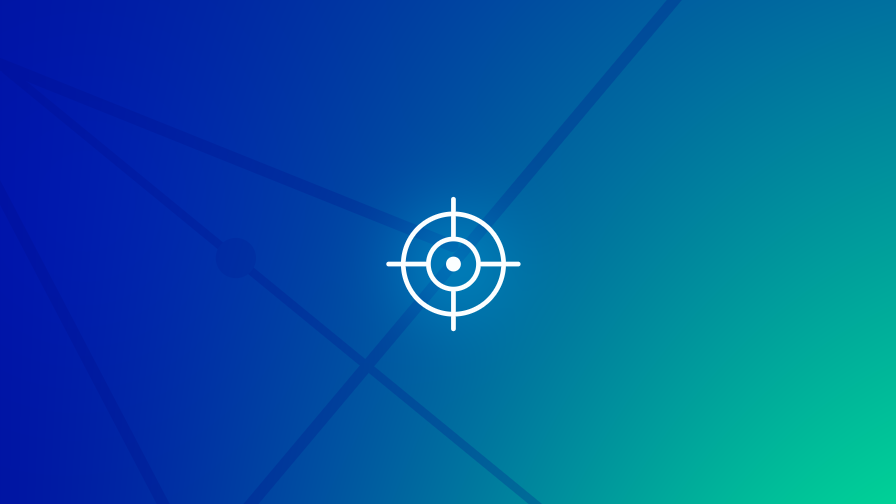
Reproduce this background procedurally as a Shadertoy shader.

```glsl
const vec3 NAVY = vec3(0.0, 0.04, 0.53);
const vec3 GLOW_COLOR = vec3(0.0, 0.63, 0.84);
const vec3 ICON_COLOR = vec3(0.985, 0.995, 1.0);

const float GREEN_BASE = 0.08;
const float GREEN_RISE_TOP = 0.36;
const float GREEN_RISE_BOTTOM = 0.74;
const float LINE_OPACITY = 0.23;
const float NODE_OPACITY = 0.15;

// Lengths are fractions of the canvas height
const vec2 TARGET_CENTER = vec2(0.8997, 0.4761);
const float OUTER_RADIUS = 0.0995;
const float INNER_RADIUS = 0.0497;
const float DOT_RADIUS = 0.0147;
const float ARM_END = 0.1285;
const float STROKE = 0.0047;
const float GLOW_RADIUS = 0.13;
const float GLOW_STRENGTH = 0.42;

const vec2 NODE_CENTER = vec2(0.468, 0.488);
const float NODE_RADIUS = 0.040;

// Network lines: start.xy, end.xy, with matching half widths
const int LINE_COUNT = 4;
const vec4 LINES[LINE_COUNT] = vec4[](
    vec4(-0.046, 0.891, 0.898, 0.512),
    vec4(0.012, 0.861, 1.100, -0.031),
    vec4(1.380, 1.050, 0.456, -0.050),
    vec4(-0.026, 0.668, 0.350, -0.050));
const float HALF_WIDTHS[LINE_COUNT] = float[](0.012, 0.0085, 0.0115, 0.0115);

float segmentDistance(vec2 p, vec2 a, vec2 b) {
    vec2 ab = b - a;
    float t = clamp(dot(p - a, ab) / dot(ab, ab), 0.0, 1.0);
    return length(p - a - ab * t);
}

float coverage(float signedDistance) {
    return clamp(0.5 - signedDistance * iResolution.y, 0.0, 1.0);
}

vec3 background(vec2 uv) {
    float across = mix(uv.x, smoothstep(0.0, 1.0, uv.x), 0.5);
    float rise = mix(GREEN_RISE_BOTTOM, GREEN_RISE_TOP, uv.y);
    float green = GREEN_BASE + across * rise;
    vec2 fromBlue = (uv - vec2(0.1, 0.6)) / vec2(0.22, 0.4);
    float blue = 0.635 - 0.065 * green * green;
    blue += 0.045 * exp(-dot(fromBlue, fromBlue));
    return vec3(0.0, green, blue);
}

// Lines share one mask, so crossings keep the same tone
float networkMask(vec2 p) {
    float mask = 0.0;
    for (int i = 0; i < LINE_COUNT; i++) {
        float d = segmentDistance(p, LINES[i].xy, LINES[i].zw);
        mask = max(mask, coverage(d - HALF_WIDTHS[i]));
    }
    return mask;
}

float targetDistance(vec2 p) {
    float r = length(p);
    float rings = min(abs(r - OUTER_RADIUS), abs(r - INNER_RADIUS));
    // Fold the four arms onto one
    vec2 q = abs(p);
    q = vec2(max(q.x, q.y), min(q.x, q.y));
    float arm = segmentDistance(q, vec2(INNER_RADIUS, 0.0), vec2(ARM_END, 0.0));
    return min(min(rings, arm) - STROKE, r - DOT_RADIUS);
}

void mainImage(out vec4 fragColor, in vec2 fragCoord) {
    vec2 p = fragCoord / iResolution.y;
    vec3 color = background(fragCoord / iResolution.xy);

    // Network lines, hidden where the node sits
    float node = coverage(length(p - NODE_CENTER) - NODE_RADIUS);
    float shade = mix(networkMask(p) * LINE_OPACITY, NODE_OPACITY, node);
    color = mix(color, NAVY, shade);

    // Glow and target icon
    vec2 q = p - TARGET_CENTER;
    float glow = exp(-dot(q, q) / (GLOW_RADIUS * GLOW_RADIUS));
    color = mix(color, GLOW_COLOR, glow * GLOW_STRENGTH);
    color = mix(color, ICON_COLOR, coverage(targetDistance(q)));

    fragColor = vec4(color, 1.0);
}
```
